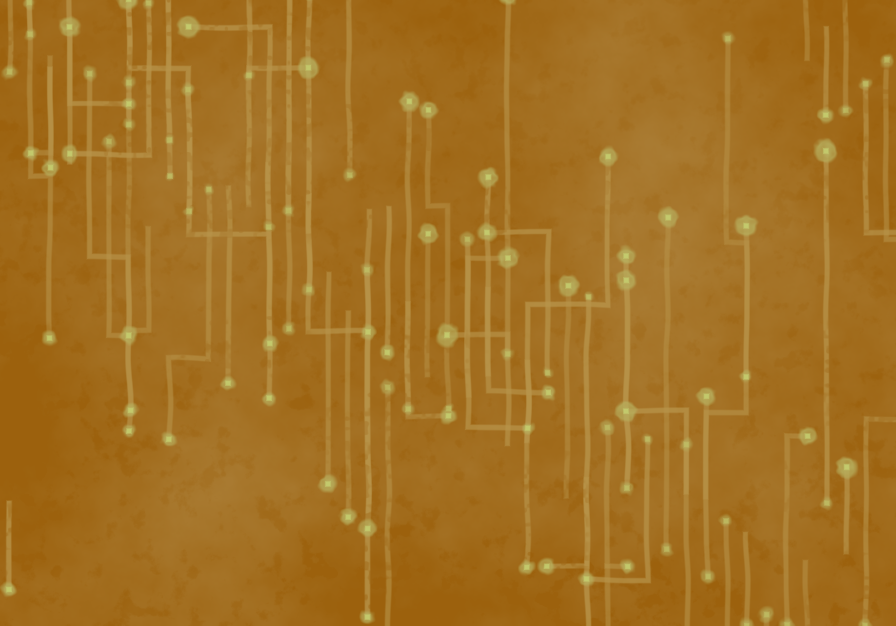
Write a Shadertoy shader that draws this pattern.

```glsl
float hash(vec2 p) {
    vec3 q = fract(vec3(p.xyx) * 0.1031);
    q += dot(q, q.yzx + 33.33);
    return fract((q.x + q.y) * q.z);
}

float noise(vec2 p) {
    vec2 cell = floor(p), f = fract(p);
    f = f * f * (3.0 - 2.0 * f);
    return mix(mix(hash(cell), hash(cell + vec2(1, 0)), f.x),
               mix(hash(cell + vec2(0, 1)), hash(cell + vec2(1, 1)), f.x), f.y);
}

float fbm(vec2 p) {
    float sum = 0.0, weight = 0.5;
    for (int i = 0; i < 5; i++) {
        sum += weight * noise(p);
        p = mat2(1.6, 1.2, -1.2, 1.6) * p + 7.3;
        weight *= 0.5;
    }
    return sum / 0.97;
}

// Distance to an axis-aligned stroke with square ends
float stroke(vec2 p, vec2 a, vec2 b) {
    vec2 q = abs(p - 0.5 * (a + b)) - 0.5 * abs(b - a);
    return max(q.x, q.y) - 0.0041;
}

// Soft round pad (x) and its small square core (y)
vec2 pad(vec2 p, vec2 center, float radius, float rough, float soft) {
    vec2 q = p - center;
    float disc = length(q) - radius + 0.005 * (rough - 0.5);
    float core = max(abs(q.x), abs(q.y)) - 0.0042;
    return vec2(smoothstep(soft + 0.002, -soft - 0.002, disc),
                smoothstep(soft, -soft, core));
}

// Stained ochre ground, lighter inside and along one upright band
vec3 ground(vec2 p, vec2 uv) {
    float edge = min(min(uv.x, 1.0 - uv.x), min(uv.y, 1.0 - uv.y));
    float band = exp(-pow((uv.x - 0.71) / 0.09, 2.0)) * smoothstep(0.1, 0.8, uv.y);
    float tone = 0.2 + 0.33 * smoothstep(0.0, 0.25, edge) + 0.35 * band;
    tone += 1.1 * (fbm(p * 3.0 + 4.0) - 0.5) + 0.4 * (fbm(p * 28.0) - 0.5);
    tone -= 0.3 * smoothstep(0.56, 0.75, fbm(p * 45.0 + 20.0)) * (1.0 - uv.y * 0.5);
    return mix(vec3(0.61, 0.38, 0.05), vec3(0.665, 0.485, 0.2), clamp(tone, 0.0, 1.15));
}

void mainImage(out vec4 fragColor, in vec2 fragCoord) {
    vec2 p = fragCoord / iResolution.y;
    float aspect = iResolution.x / iResolution.y;
    float pitch = aspect / 45.0;
    float soft = 0.0008 + 0.6 / iResolution.y;

    // Hand-drawn wobble and worn paint
    vec2 w = p + 0.005 * (vec2(noise(p * 14.0), noise(p * 14.0 + 50.0)) - 0.5);
    float rough = noise(p * 130.0);
    float wear = mix(1.0, smoothstep(0.2, 0.55, rough), smoothstep(0.45, 0.7, noise(p * 9.0 + 30.0)));

    float bare = 1.0, padInk = 0.0, coreInk = 0.0;
    for (int i = 0; i < 76; i++) {
        float id = float(i);
        vec4 rnd = vec4(hash(vec2(id, 1.7)), hash(vec2(id, 5.3)),
                        hash(vec2(id, 9.1)), hash(vec2(id, 13.9)));
        float kind = hash(vec2(id, 21.4));
        float up = rnd.x < 0.5 ? -1.0 : 1.0;
        float side = rnd.y < 0.5 ? -1.0 : 1.0;

        // Straight, bent or stepped path a-b-c-d
        float turn = step(0.4, kind), stepped = step(0.7, kind);
        vec2 a = vec2((mod(id * 17.0, 45.0) + 0.5) * pitch, fract(id * 0.618 + 0.2 * rnd.w));
        vec2 b = a + vec2(0.0, up * mix(0.12, mix(0.65, 0.34, turn), rnd.z));
        vec2 c = b + vec2(turn * side * pitch * (1.0 + floor(rnd.w * 3.5)), 0.0);
        vec2 d = c + vec2(0.0, stepped * up * mix(0.1, 0.32, rnd.y));

        float line = min(stroke(w, a, b), min(stroke(w, b, c), stroke(w, c, d)));
        bare *= 1.0 - mix(0.5, 0.8, rnd.w) * smoothstep(soft, -soft, line);

        // Large pad at one end, sometimes a small one at the other
        vec2 tip = pad(w, d, mix(0.009, 0.017, rnd.x), rough, soft);
        vec2 tail = pad(w, a, mix(0.006, 0.011, rnd.y), rough, soft) * step(0.45, rnd.z);
        padInk = max(padInk, max(tip.x, 0.8 * tail.x));
        coreInk = max(coreInk, max(tip.y, 0.6 * tail.y));
    }

    vec3 color = ground(p, fragCoord / iResolution.xy);
    color = mix(color, vec3(0.72, 0.58, 0.29), (1.0 - bare) * mix(0.55, 1.0, wear));
    color = mix(color, vec3(0.72, 0.69, 0.37), padInk * mix(0.6, 0.9, rough));
    color = mix(color, vec3(0.78, 0.83, 0.45), coreInk * 0.75);
    fragColor = vec4(color, 1.0);
}
```
